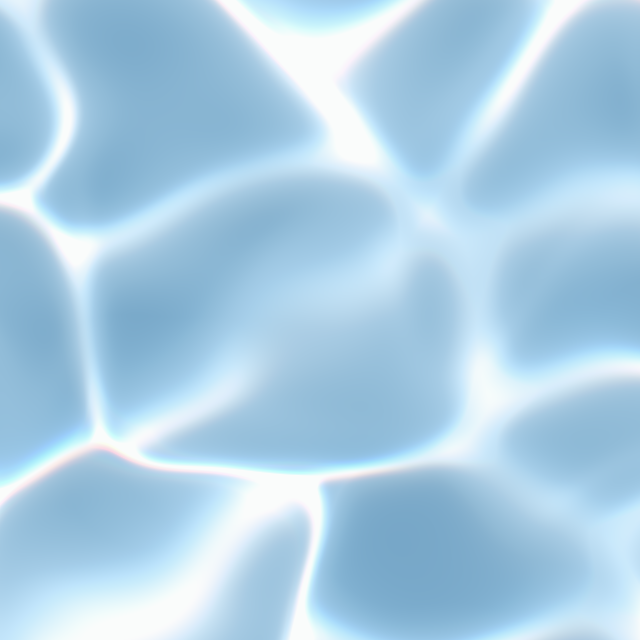
This texture is drawn by a WebGL 2 fragment shader. Its source:

```glsl
#version 300 es
precision highp float;
// Soft sunlight caustics on a pale blue pool floor, with faint colour fringes.

#define CELLS vec2(2.4, 2.8) // caustic cells across and up the canvas
#define JITTER 0.88          // irregularity of the cells
#define WARP 0.42            // bending of the bright lines
#define FRINGE 0.007         // vertical colour split, in canvas units
#define CORE_SHARP 0.042     // line width where the light is focused
#define CORE_SOFT 0.11       // line width where it is blurred
#define HALO_WIDTH 0.16      // reach of the glow around the lines
#define HALO_GAIN 0.35       // strength of the glow
#define BASE_TONE 0.13       // tone of the open water
#define TONE_SWING 0.46      // slow variation of the open water
#define FOLD_GAIN 0.09       // faint secondary folds of light
#define SEED vec2(17.0, 43.0)

uniform vec2 u_resolution;
out vec4 fragColor;

vec2 hash2(vec2 p) {
  vec3 q = fract(p.xyx * vec3(0.1031, 0.1030, 0.0973));
  q += dot(q, q.yzx + 33.33);
  return fract((q.xx + q.yz) * q.zy);
}

float cornerSlope(vec2 cell, vec2 corner, vec2 f) {
  float angle = 6.28319 * hash2(cell + corner).x;
  return dot(vec2(cos(angle), sin(angle)), f - corner);
}

float gradientNoise(vec2 p) {
  vec2 cell = floor(p), f = fract(p);
  vec2 fade = f * f * f * (f * (f * 6.0 - 15.0) + 10.0);
  vec2 e = vec2(0.0, 1.0);
  float low = mix(cornerSlope(cell, e.xx, f), cornerSlope(cell, e.yx, f), fade.x);
  float high = mix(cornerSlope(cell, e.xy, f), cornerSlope(cell, e.yy, f), fade.x);
  return mix(low, high, fade.y);
}

// Light gathered along cell borders, one sample position per colour channel.
vec3 caustic(vec2 p, float focus) {
  vec2 home = floor(p);
  vec2 split = vec2(0.0, FRINGE * CELLS.y);
  vec3 sitePower[25];
  vec3 nearest = vec3(99.0);
  for (int i = 0; i < 25; i++) {
    vec2 cell = home + vec2(i % 5 - 2, i / 5 - 2);
    vec2 d = cell + 0.5 + JITTER * (hash2(cell + SEED) - 0.5) - p;
    vec2 dRed = d - split, dBlue = d + split;
    sitePower[i] = 0.5 * vec3(dot(dRed, dRed), dot(d, d), dot(dBlue, dBlue));
    nearest = min(nearest, sitePower[i]);
  }

  // Half squared distances differ linearly across a border, so lines stay even
  // up to the junctions. The nearest site adds exactly one core and one halo.
  float width = mix(CORE_SOFT, CORE_SHARP, focus);
  vec3 core = vec3(-1.0), halo = vec3(-1.0);
  for (int i = 0; i < 25; i++) {
    vec3 gap = sitePower[i] - nearest;
    vec3 c = gap / width, h = gap / HALO_WIDTH;
    vec3 falloff = 1.0 / (1.0 + h * h);
    core += exp(-c * c);
    halo += falloff * falloff;
  }
  return core * mix(0.10, 0.52, focus) + min(halo, 1.3) * HALO_GAIN;
}

// Five-step ramp from deep water to white light, applied per channel.
vec3 waterColor(vec3 tone) {
  vec3 t = clamp(tone, 0.0, 1.0) * 4.0;
  vec3 c = mix(vec3(0.43, 0.625, 0.76), vec3(0.56, 0.73, 0.84), min(t, 1.0));
  c = mix(c, vec3(0.65, 0.80, 0.90), clamp(t - 1.0, 0.0, 1.0));
  c = mix(c, vec3(0.79, 0.91, 0.985), clamp(t - 2.0, 0.0, 1.0));
  return mix(c, vec3(0.98, 0.99, 0.985), clamp(t - 3.0, 0.0, 1.0));
}

void main() {
  vec2 uv = gl_FragCoord.xy / min(u_resolution.x, u_resolution.y);
  vec2 p = uv * CELLS;

  // Bend the cell net into flowing curves
  vec2 bend = vec2(gradientNoise(p * 1.1 + SEED), gradientNoise(p * 1.1 - SEED + 90.0));
  vec2 flow = p + WARP * bend;

  // Some lines are crisp, others broad and faint
  float focus = smoothstep(-0.32, 0.30, gradientNoise(p * 0.9 + 61.0));

  // Slow drifts, slanted veils and faint folds of light over the open water
  float drift = gradientNoise(uv * 3.1 + 25.0);
  float veil = gradientNoise(mat2(0.8, -0.6, 1.6, 2.2) * uv * 2.0 + 140.0);
  float fold = gradientNoise(mat2(2.6, 0.9, -0.8, 1.7) * uv + 0.3 * bend + 210.0) / 0.09;
  float tone = BASE_TONE + TONE_SWING * (0.65 * drift + 0.45 * veil);
  tone = max(tone, 0.03) + FOLD_GAIN * exp(-fold * fold);

  vec3 light = tone + caustic(flow, focus);
  fragColor = vec4(waterColor(light), 1.0);
}
```
